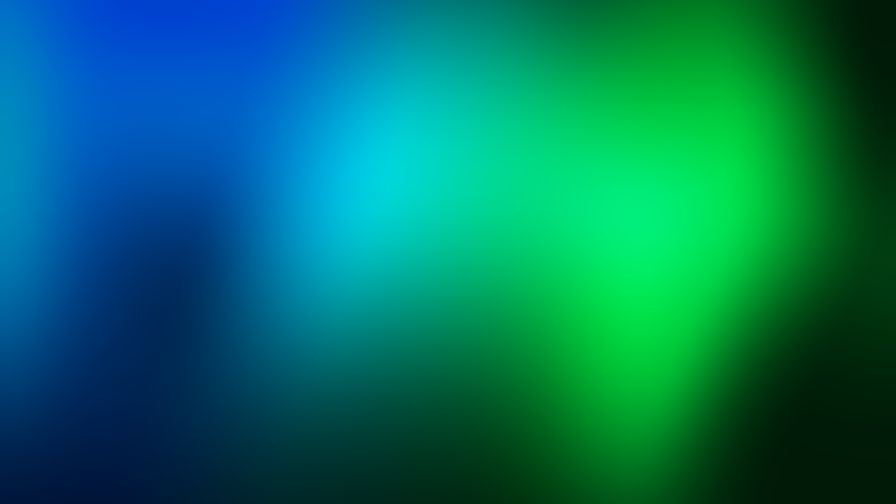
A WebGL 1 fragment shader for this background:

```glsl
precision highp float;

uniform vec2 u_resolution;

#define NIGHT vec3(0.0, 0.06, 0.19)
#define BLUE vec3(0.0, 0.35, 0.82)
#define ROYAL vec3(0.0, 0.22, 0.82)
#define AZURE vec3(0.0, 0.45, 0.80)
#define LAGOON vec3(0.0, 0.57, 0.73)
#define SHADE vec3(0.0, 0.14, 0.28)
#define SLANT 0.3
#define FLOOR_LIGHT 0.10
#define BODY_LIGHT 0.74
#define RIDGE_LIGHT 0.38

// Soft elliptical falloff, 1 at the centre
float glow(vec2 p, vec2 center, vec2 radius) {
    vec2 d = (p - center) / radius;
    return exp(-dot(d, d));
}

// Blue side: vertical fade with soft patches of light and shade
vec3 blueSide(vec2 p) {
    vec3 color = mix(NIGHT, BLUE, smoothstep(-0.1, 0.85, p.y));
    color = mix(color, SHADE, 0.75 * glow(p, vec2(0.36, 0.36), vec2(0.20, 0.32)));
    color = mix(color, AZURE, 0.45 * glow(p, vec2(0.45, 0.77), vec2(0.30, 0.18)));
    color = mix(color, ROYAL, 0.80 * glow(p, vec2(0.33, 1.02), vec2(0.38, 0.15)));
    return mix(color, LAGOON, 0.90 * glow(p, vec2(0.0, 0.68), vec2(0.13, 0.38)));
}

// Brightness of the green side
float greenLight(vec2 p) {
    float rise = (p.y - 0.65) / (p.y < 0.65 ? 0.40 : 0.42);
    float body = BODY_LIGHT * exp(-rise * rise);
    float ridge = RIDGE_LIGHT * glow(p, vec2(1.27, 0.25), vec2(0.20, 0.30));

    // Curved right-hand boundary of the lit area
    float edge = 1.41 + 0.2 * smoothstep(0.0, 0.6, p.y)
               - 0.04 * smoothstep(0.75, 1.0, p.y);
    float lit = 1.0 - smoothstep(edge - 0.18, edge + 0.16, p.x);

    float rim = 0.14 * glow(p, vec2(1.78, 0.5), vec2(0.25, 0.22));
    float dip = 0.07 * glow(p, vec2(1.16, 1.0), vec2(0.13, 0.15));
    return FLOOR_LIGHT + (body + ridge - dip) * lit + rim;
}

// Green side: cyan turns to green across the slanted axis
vec3 greenSide(vec2 p, float across) {
    float blueRatio = mix(1.1, 0.27, smoothstep(0.45, 1.1, across));
    blueRatio += 0.25 * glow(p, vec2(1.25, 0.58), vec2(0.20, 0.17));
    return greenLight(p) * vec3(0.0, 1.0, blueRatio);
}

void main() {
    vec2 p = gl_FragCoord.xy / u_resolution * vec2(16.0 / 9.0, 1.0);
    float across = p.x - SLANT * p.y;
    vec3 color = mix(blueSide(p), greenSide(p, across), smoothstep(0.2, 0.6, across));
    gl_FragColor = vec4(clamp(color, 0.0, 1.0), 1.0);
}
```
